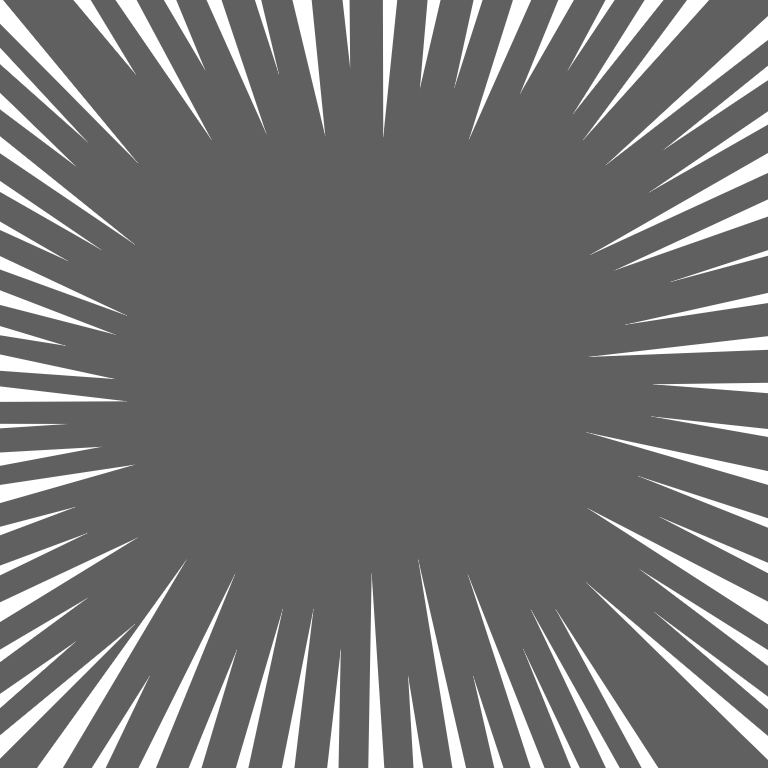
This background is drawn by a Shadertoy shader. Its source:

```glsl
// White speed lines burst inward from the canvas edge over flat grey.
// Each of the four sides grows a loop of thin wedges with evenly spaced feet
// that aim near the middle; a cosine beat sets lengths, a hash the widths.

const float TAU = 6.2831853;

float hash(float n) {
    return fract(sin(n * 91.37) * 4375.85);
}

// Signed distance to a wedge standing on the line y = 0.
// Its middle shifts by lean per unit of height, up to the tip.
float wedge(vec2 q, float foot, float lean, float height, float halfWidth) {
    float across = abs(q.x - foot - lean * q.y);
    float flank = across - halfWidth * (1.0 - q.y / height);
    return max(flank / sqrt(1.0 + lean * lean), q.y - height);
}

// Nearest wedge of one side; q is (place along the side, depth inward).
// feet: first, step    bend: size and rate of uneven spacing
// aim: meeting point   beat: rate and chirp    reach: mean and swing
float sideBurst(vec2 q, float count, vec2 feet, vec2 bend,
                vec2 aim, vec2 beat, vec2 reach) {
    float nearest = 1.0;
    for (float j = 0.0; j < count; j++) {
        float foot = feet.x + feet.y * j + bend.x * sin(bend.y * j);
        float lean = (aim.x - foot) / aim.y;

        // Long wedges are broader; so are those close to the corners.
        float pulse = cos(TAU * (beat.x * j + beat.y * j * j));
        float height = reach.x + reach.y * pulse;
        float offset = 2.0 * foot - 1.0;
        float halfWidth = 0.0055 + 0.003 * pulse + 0.0045 * hash(j + 100.0 * reach.x)
                        + 0.006 * offset * offset;

        nearest = min(nearest, wedge(q, foot, lean, height, halfWidth));
    }
    return nearest;
}

void mainImage(out vec4 fragColor, in vec2 fragCoord) {
    vec2 uv = fragCoord / iResolution.xy;

    // The four sides, each walked counterclockwise.
    float right = sideBurst(vec2(uv.y, 1.0 - uv.x), 17.0, vec2(0.026, 0.0586),
        vec2(0.0), vec2(0.512, 0.534), vec2(0.36, -0.0036), vec2(0.182, 0.055));
    float top = sideBurst(1.0 - uv, 15.0, vec2(0.091, 0.0573),
        vec2(0.0), vec2(0.518, 0.52), vec2(0.19, 0.015), vec2(0.135, 0.047));
    float left = sideBurst(vec2(1.0 - uv.y, uv.x), 20.0, vec2(0.013, 0.0505),
        vec2(0.0286, 0.331), vec2(0.54, 0.475), vec2(0.3125, 0.0), vec2(0.132, 0.047));
    float bottom = sideBurst(uv, 15.0, vec2(0.065, 0.056),
        vec2(0.033, 0.23), vec2(0.475, 0.625), vec2(0.4444, 0.0), vec2(0.193, 0.078));

    float d = min(min(right, top), min(left, bottom));
    float pixels = min(iResolution.x, iResolution.y);
    float coverage = clamp(0.5 - d * pixels, 0.0, 1.0);

    vec3 grey = vec3(0.376);
    fragColor = vec4(mix(grey, vec3(1.0), coverage), 1.0);
}
```
